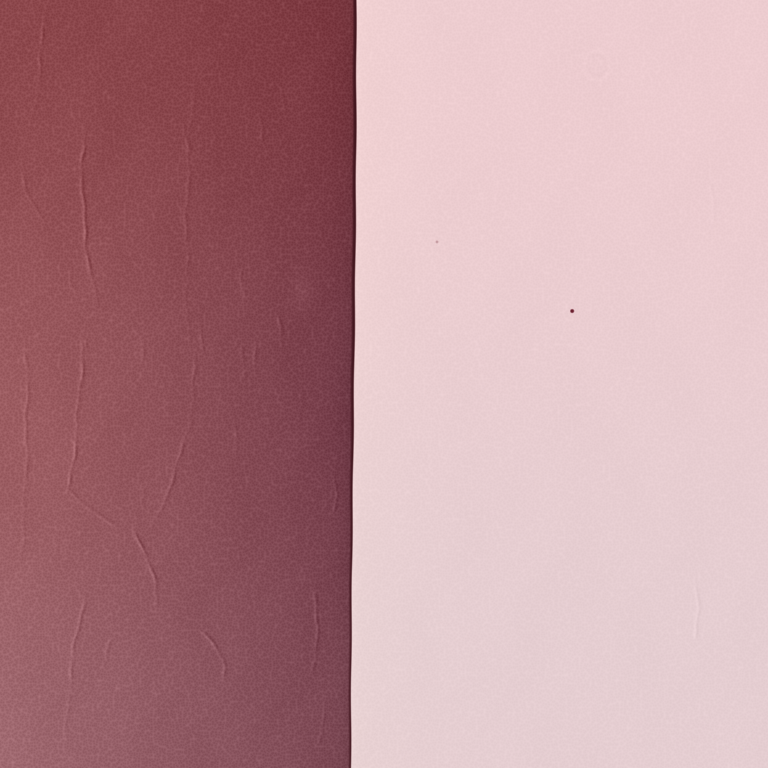
This texture is drawn by a Shadertoy shader. Its source:

```glsl
// Two painted plaster walls meeting at a nearly vertical seam: a wrinkled plum
// side and a smooth pale pink side. Colour ramps set the tone, bowed crease
// curves give raised paint folds, and cellular noise adds the fine grain.

#define SEAM_TOP 0.4640
#define SEAM_BOTTOM 0.4570
#define GRAIN_SCALE 290.0
#define GRAIN_DARK 0.100
#define GRAIN_PALE 0.036
#define MOTTLE 0.008
#define CREASE_WIDTH 0.0021
#define CREASE_DEPTH 0.095
#define SHADOW_COLOR vec3(0.25, 0.08, 0.11)
#define FLECKS 18

vec2 hash2(vec2 p) {
    vec3 q = fract(p.xyx * vec3(0.1031, 0.1030, 0.0973));
    q += dot(q, q.yzx + 33.33);
    return fract((q.xx + q.yz) * q.zy);
}

// Distance to the nearest scattered cell point
float cellular(vec2 p) {
    vec2 cell = floor(p), f = fract(p);
    float nearest = 2.0;
    for (int j = -1; j <= 1; j++)
    for (int i = -1; i <= 1; i++) {
        vec2 o = vec2(i, j);
        vec2 d = o + hash2(cell + o) - f;
        nearest = min(nearest, dot(d, d));
    }
    return sqrt(nearest);
}

float mottle(vec2 p) {
    return (sin(p.x * 41.0 + 2.0 * sin(p.y * 13.0))
          + sin(p.y * 29.0 + 2.5 * sin(p.x * 23.0))
          + sin(p.x * 87.0 - p.y * 31.0 + 2.0 * sin(p.y * 37.0))) / 3.0;
}

// Signed relief of a bowed fold: lit on one flank, shaded on the other
float crease(vec2 p, vec2 top, vec2 bottom, float bow) {
    float t = (top.y - p.y) / (top.y - bottom.y);
    float wobble = 0.0016 * sin(p.y * 61.0 + top.x * 70.0) + 0.0007 * sin(p.y * 173.0 + top.y * 90.0);
    float slope = (bottom.x - top.x + 4.0 * bow * (1.0 - 2.0 * t)) / (top.y - bottom.y);
    float x = mix(top.x, bottom.x, t) + 4.0 * bow * t * (1.0 - t) + wobble;
    float d = (p.x - x) / (CREASE_WIDTH * sqrt(1.0 + slope * slope));
    float ends = smoothstep(-0.03, 0.15, t) * smoothstep(1.03, 0.85, t);
    float strength = 0.65 + 0.35 * sin(p.y * 83.0 + top.x * 40.0 + 2.0 * sin(p.y * 47.0));
    return ends * strength * (exp(-(d + 0.7) * (d + 0.7)) - 0.9 * exp(-(d - 0.7) * (d - 0.7)));
}

float plumRelief(vec2 p) {
    // Long folds running down the wall
    float r = crease(p, vec2(0.111, 0.840), vec2(0.130, 0.590), -0.011);
    r += crease(p, vec2(0.108, 0.565), vec2(0.089, 0.355), 0.003);
    r += 0.6 * crease(p, vec2(0.088, 0.365), vec2(0.160, 0.310), -0.008);
    r += 0.7 * crease(p, vec2(0.112, 0.230), vec2(0.087, 0.030), -0.006);
    r += 0.4 * crease(p, vec2(0.253, 0.900), vec2(0.246, 0.550), -0.006);
    r += 0.7 * crease(p, vec2(0.254, 0.555), vec2(0.194, 0.308), 0.018);
    r += crease(p, vec2(0.174, 0.312), vec2(0.203, 0.200), 0.009);
    r += 0.6 * crease(p, vec2(0.058, 0.990), vec2(0.040, 0.830), 0.003);
    r += 0.8 * crease(p, vec2(0.031, 0.775), vec2(0.060, 0.708), -0.006);
    r += 0.6 * crease(p, vec2(0.034, 0.560), vec2(0.027, 0.270), 0.004);
    r += 0.8 * crease(p, vec2(0.262, 0.180), vec2(0.290, 0.115), 0.010);
    r += 0.6 * crease(p, vec2(0.412, 0.235), vec2(0.408, 0.120), 0.002);
    // Short scattered flecks
    for (int i = 0; i < FLECKS; i++) {
        vec2 h = hash2(vec2(float(i) + 3.0, 17.0));
        vec2 a = vec2(0.01 + 0.43 * h.x, 0.05 + 0.85 * h.y);
        vec2 b = a + vec2(0.016 * (h.y - 0.5), -0.025 - 0.03 * h.x);
        r += 0.45 * crease(p, a, b, 0.004 * (h.x - 0.5));
    }
    return r;
}

vec3 plumWall(vec2 p, float grain) {
    float u = pow(clamp(p.x / SEAM_TOP, 0.0, 1.0), mix(1.2, 1.8, p.y));
    float low = smoothstep(0.0, 0.48, p.y), high = smoothstep(0.42, 1.0, p.y);
    vec3 outer = mix(mix(vec3(0.62, 0.41, 0.44), vec3(0.61, 0.365, 0.385), low), vec3(0.55, 0.285, 0.305), high);
    vec3 inner = mix(mix(vec3(0.48, 0.28, 0.33), vec3(0.45, 0.235, 0.29), low), vec3(0.47, 0.215, 0.25), high);
    vec3 c = mix(outer, inner, u) + vec3(0.010, 0.004, 0.002);
    c += MOTTLE * mottle(p) + GRAIN_DARK * grain;
    // Blister beside the seam
    vec2 blister = (p - vec2(0.393, 0.622)) / vec2(0.013, 0.026);
    c += 0.03 * exp(-dot(blister, blister));
    return c + CREASE_DEPTH * plumRelief(p);
}

float spot(vec2 p, vec2 center, float radius) {
    float aa = 1.0 / iResolution.y;
    return 1.0 - smoothstep(radius - aa, radius + aa, length(p - center));
}

vec3 paleWall(vec2 p, float fromSeam, float grain) {
    vec3 c = mix(vec3(0.900, 0.808, 0.822), vec3(0.930, 0.803, 0.817), smoothstep(0.1, 0.9, p.y));
    c += vec3(0.015, 0.018, 0.008) * exp(-fromSeam * 14.0);
    c += GRAIN_PALE * grain + 0.003 * mottle(p);
    // Faint ring and folds under the paint
    float ring = (length((p - vec2(0.777, 0.915)) * vec2(1.0, 0.85)) - 0.014) / 0.003;
    float relief = 0.3 * ring * exp(-ring * ring);
    relief += 0.5 * crease(p, vec2(0.903, 0.245), vec2(0.906, 0.165), 0.004);
    relief += 0.4 * crease(p, vec2(0.927, 0.765), vec2(0.928, 0.705), 0.001);
    c += 0.06 * relief;
    // Paint specks
    c = mix(c, vec3(0.42, 0.12, 0.18), spot(p, vec2(0.745, 0.595), 0.0024));
    return mix(c, vec3(0.65, 0.45, 0.48), 0.6 * spot(p, vec2(0.569, 0.685), 0.0016));
}

void mainImage(out vec4 fragColor, in vec2 fragCoord) {
    vec2 p = fragCoord / iResolution.xy;
    float aa = 1.0 / iResolution.x;
    float seam = mix(SEAM_BOTTOM, SEAM_TOP, smoothstep(0.0, 0.9, p.y)) + 0.0004 * sin(p.y * 47.0);
    float d = p.x - seam;
    float inside = max(-d, 0.0), outside = max(d, 0.0);
    float grain = 0.75 * (cellular(p * GRAIN_SCALE) - 0.5) + 0.25 * (cellular(p * GRAIN_SCALE * 0.45 + 9.0) - 0.5);

    // Walls, with a dark groove and a thin lit lip at the seam
    vec3 dark = plumWall(p, grain);
    float groove = mix(0.0024, 0.0040, smoothstep(0.1, 0.65, p.y));
    dark *= 1.0 - 0.08 * exp(-inside / 0.015);
    dark = mix(dark, SHADOW_COLOR, 0.92 * smoothstep(groove + 0.002, groove - 0.002, inside));
    vec3 pale = paleWall(p, outside, grain) + 0.02 * exp(-outside / 0.003);
    fragColor = vec4(clamp(mix(dark, pale, smoothstep(-aa, aa, d)), 0.0, 1.0), 1.0);
}
```
